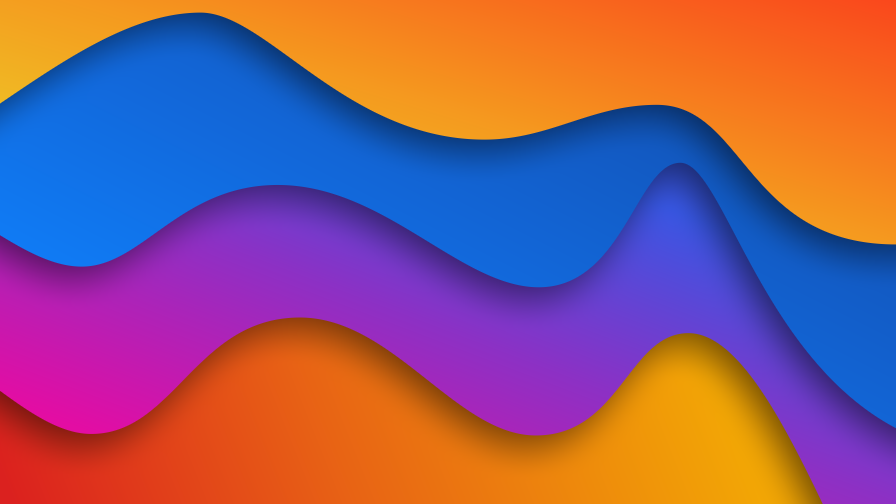
A WebGL 1 fragment shader for this background:

```glsl
precision highp float;
// Layered paper waves: orange sky, blue, violet and amber sheets with soft shadows.

uniform vec2 u_resolution;

// Sky sheet
const vec3 SKY_YELLOW = vec3(0.94, 0.73, 0.14);
const vec3 SKY_ORANGE = vec3(0.96, 0.60, 0.12);
const vec3 SKY_RED = vec3(0.98, 0.28, 0.11);
// Blue sheet
const vec3 BLUE_BRIGHT = vec3(0.06, 0.49, 0.97);
const vec3 BLUE_MID = vec3(0.07, 0.41, 0.86);
const vec3 BLUE_DEEP = vec3(0.07, 0.35, 0.76);
// Violet sheet
const vec3 MAGENTA = vec3(0.89, 0.05, 0.64);
const vec3 VIOLET = vec3(0.55, 0.19, 0.77);
const vec3 INDIGO = vec3(0.22, 0.34, 0.89);
// Amber sheet
const vec3 CRIMSON = vec3(0.86, 0.13, 0.12);
const vec3 ORANGE = vec3(0.91, 0.39, 0.08);
const vec3 AMBER = vec3(0.95, 0.65, 0.02);

const vec2 SHADOW_OFFSET = vec2(-0.018, -0.018);
const float SHADOW_SOFTNESS = 0.075;
const float SHADOW_SPREAD = 0.022;
const float SHADOW_STRENGTH = 0.54;

// Bezier ease with horizontal ends; handles are fractions of the span.
float ease(float u, vec2 handles) {
  if (u <= 0.0) return 0.0;
  if (u >= 1.0) return 1.0;
  float a = handles.x;
  float b = 1.0 - handles.y;
  float t = u;
  for (int i = 0; i < 5; i++) {
    float s = 1.0 - t;
    float x = 3.0 * a * t * s * s + 3.0 * b * t * t * s + t * t * t;
    float dx = 3.0 * (a * s * s + 2.0 * (b - a) * t * s + (1.0 - b) * t * t);
    t = clamp(t - (x - u) / max(dx, 0.1), 0.0, 1.0);
  }
  return t * t * (3.0 - 2.0 * t);
}

// Continues a ridge from its last crest or trough to the next one.
void bend(inout vec2 knot, inout float height, float x, vec2 next, vec2 handles) {
  float u = (x - knot.x) / (next.x - knot.x);
  height += (next.y - knot.y) * ease(u, handles);
  knot = next;
}

// Height of the upper edge of each sheet.
float ridge(int sheet, float x) {
  vec2 knot = vec2(-0.208, 0.330);
  if (sheet == 0) knot = vec2(-0.398, 0.614);
  if (sheet == 1) knot = vec2(-0.208, 0.624);
  float h = knot.y;
  if (sheet == 0) {
    bend(knot, h, x, vec2(0.398, 0.975), vec2(0.333, 0.333));
    bend(knot, h, x, vec2(0.961, 0.723), vec2(0.233, 0.486));
    bend(knot, h, x, vec2(1.303, 0.792), vec2(0.38, 0.38));
    bend(knot, h, x, vec2(1.778, 0.515), vec2(0.37, 0.63));
  } else if (sheet == 1) {
    bend(knot, h, x, vec2(0.162, 0.471), vec2(0.333, 0.333));
    bend(knot, h, x, vec2(0.551, 0.633), vec2(0.31, 0.50));
    bend(knot, h, x, vec2(1.069, 0.430), vec2(0.41, 0.30));
    bend(knot, h, x, vec2(1.350, 0.677), vec2(0.60, 0.31));
    bend(knot, h, x, vec2(1.991, 0.099), vec2(0.16, 0.70));
  } else {
    bend(knot, h, x, vec2(0.181, 0.139), vec2(0.333, 0.333));
    bend(knot, h, x, vec2(0.595, 0.370), vec2(0.40, 0.50));
    bend(knot, h, x, vec2(1.063, 0.136), vec2(0.395, 0.336));
    bend(knot, h, x, vec2(1.366, 0.339), vec2(0.554, 0.393));
    bend(knot, h, x, vec2(1.921, -0.432), vec2(0.37, 0.317));
  }
  return h;
}

// Gradient through three colours placed at stops x, y and z.
vec3 ramp(vec3 low, vec3 mid, vec3 high, vec3 stops, float s) {
  vec3 lower = mix(low, mid, clamp((s - stops.x) / (stops.y - stops.x), 0.0, 1.0));
  return mix(lower, high, clamp((s - stops.y) / (stops.z - stops.y), 0.0, 1.0));
}

// Blurred, offset shade cast by whatever lies above a ridge.
float shadow(int sheet, vec2 p) {
  vec2 q = p - SHADOW_OFFSET;
  float sum = 0.0;
  float total = 0.0;
  for (int i = -3; i <= 3; i++) {
    float k = float(i);
    float weight = exp(-0.2 * k * k);
    float above = q.y - ridge(sheet, q.x + k * SHADOW_SPREAD);
    sum += weight * smoothstep(-SHADOW_SOFTNESS, SHADOW_SOFTNESS, above);
    total += weight;
  }
  return sum / total;
}

// Lays a shaded sheet over the colour behind it.
vec3 lay(vec3 behind, vec3 paint, int sheet, vec2 p) {
  float pixel = 1.0 / u_resolution.y;
  float h = ridge(sheet, p.x);
  float slope = (ridge(sheet, p.x + pixel) - h) / pixel;
  float depth = (h - p.y) / sqrt(1.0 + slope * slope);
  float cover = clamp(0.5 + depth / pixel, 0.0, 1.0);
  return mix(behind, paint * (1.0 - SHADOW_STRENGTH * shadow(sheet, p)), cover);
}

void main() {
  vec2 p = gl_FragCoord.xy / u_resolution.y;
  vec3 color = ramp(SKY_YELLOW, SKY_ORANGE, SKY_RED, vec3(0.79, 1.05, 1.53), 0.3 * p.x + p.y);
  vec3 blue = ramp(BLUE_BRIGHT, BLUE_MID, BLUE_DEEP, vec3(0.48, 0.95, 1.35), 0.5 * p.x + p.y);
  vec3 violet = ramp(MAGENTA, VIOLET, INDIGO, vec3(0.21, 0.68, 1.09), 0.38 * p.x + p.y);
  vec3 amber = ramp(CRIMSON, ORANGE, AMBER, vec3(0.03, 0.71, 1.51), p.x + 0.4 * p.y);
  color = lay(color, blue, 0, p);
  color = lay(color, violet, 1, p);
  color = lay(color, amber, 2, p);
  gl_FragColor = vec4(color, 1.0);
}
```
